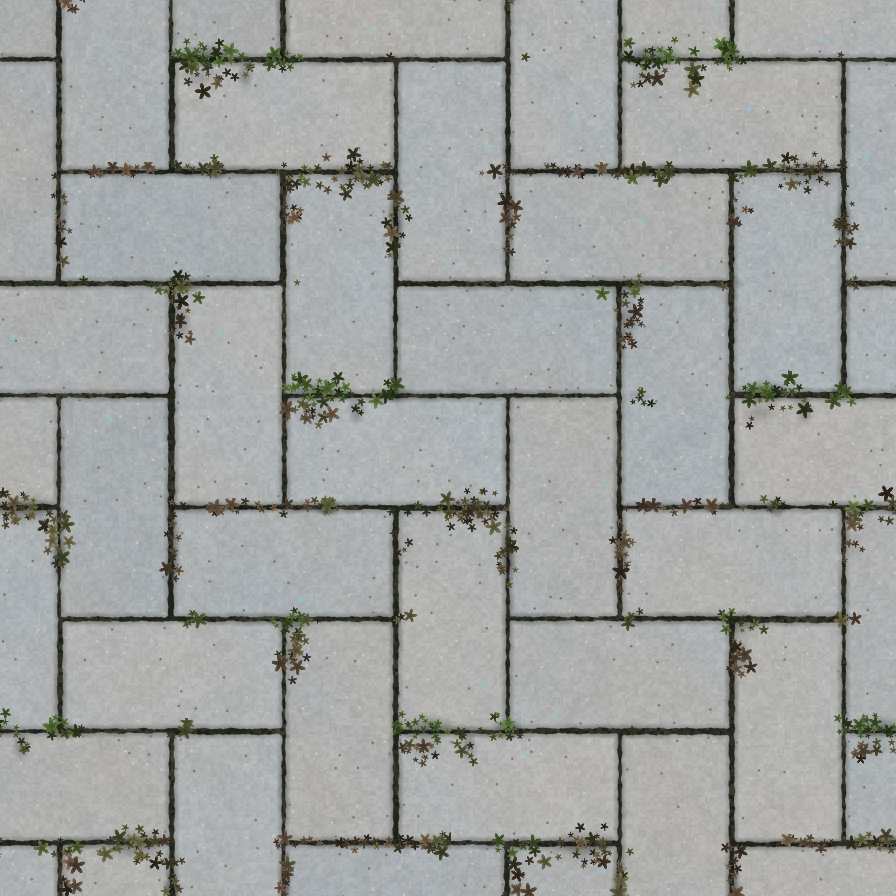
Write a Shadertoy shader that draws this texture.

```glsl
// Grey concrete pavers in a 2:1 herringbone bond, with weeds rooted in the joints.
// The slab is found from the diagonal index of its grid cell and cut by a rounded
// box; leaf rosettes are scattered by cellular noise where a growth field is high.

const float CELLS = 8.0;              // slab widths across the canvas
const vec2  GRID_SHIFT = vec2(0.53);  // first joint, in slab widths
const float HALF_JOINT = 0.021;
const float CORNER = 0.025;
const float BEVEL = 0.055;
const float LEAF_CELL = 0.115;
const float CRUMB_CELL = 0.062;

const vec3 CONCRETE_WARM = vec3(0.695, 0.690, 0.675);
const vec3 CONCRETE_COOL = vec3(0.665, 0.690, 0.705);
const vec3 BEVEL_GREY = vec3(0.50, 0.51, 0.50);
const vec3 JOINT_DARK = vec3(0.11, 0.12, 0.09);
const vec3 JOINT_SOIL = vec3(0.29, 0.28, 0.23);
const vec3 PIT_DARK = vec3(0.42, 0.41, 0.39);
const vec3 CHIP_LIGHT = vec3(0.80, 0.80, 0.79);
const vec3 FLECK_CYAN = vec3(0.57, 0.76, 0.80);
const vec3 LEAF_GREEN = vec3(0.31, 0.42, 0.20);
const vec3 LEAF_BROWN = vec3(0.41, 0.33, 0.26);

vec3 hash3(vec2 p) {
    vec3 q = fract(p.xyx * vec3(0.1031, 0.1030, 0.0973));
    q += dot(q, q.yxz + 33.33);
    return fract((q.xxy + q.yzz) * q.zyx);
}

// Layered sines, about -1 to 1
float waves(vec2 p) {
    float a = sin(p.x * 1.3 + 1.7 * sin(p.y * 0.9));
    float b = sin(p.y * 2.3 - p.x * 1.1 + 1.3 * sin(p.x * 1.9));
    return 0.55 * a + 0.45 * b;
}

// One soft-edged dot in a share of the cells
float speckle(vec2 p, float scale, float share, float radius, float aa) {
    vec2 id = floor(p * scale);
    vec3 r = hash3(id + scale);
    float d = length(p - (id + 0.25 + 0.5 * r.xy) / scale) - radius;
    return step(r.z, share) * (1.0 - smoothstep(-aa, aa, d));
}

float tuft(vec2 p, vec2 centre, vec2 radius) {
    vec2 q = (p - centre) / radius;
    return exp(-dot(q, q));
}

// Plant density around the grid nodes: x = green, y = reddish brown
vec2 growth(vec2 p) {
    vec2 g = vec2(0.0);
    for (int j = -1; j <= 1; j++)
    for (int i = -1; i <= 1; i++) {
        vec2 node = round(p) + vec2(i, j);
        vec2 q = p - node;
        int diagonal = int(node.x + node.y + 400.0) % 4;
        int band = int(node.y + 300.0) % 3;
        if (diagonal == 1 && band == 0) {         // large weed and its side shoot
            g.x += tuft(q, vec2(0.30, -0.04), vec2(0.28, 0.10));
            g.x += 0.9 * tuft(q, vec2(0.99, -0.02), vec2(0.12, 0.10));
            g.y += 0.6 * tuft(q, vec2(0.25, 0.17), vec2(0.22, 0.10));
            g += 0.4 * tuft(q, vec2(0.66, 0.14), vec2(0.08, 0.14));
        } else if (diagonal == 1 && band == 1) {  // crumbs along the joints
            g.y += 0.8 * tuft(q, vec2(0.70, 0.0), vec2(0.72, 0.045));
            g.y += 0.8 * tuft(q, vec2(0.02, 0.38), vec2(0.07, 0.34));
            g += 0.5 * tuft(q, vec2(1.40, 0.0), vec2(0.09));
        } else if (diagonal == 0 && band == 1) {  // brown creeper
            g += vec2(0.25, 0.65) * tuft(q, vec2(-0.32, 0.02), vec2(0.30, 0.14));
            g += vec2(0.3, 0.6) * tuft(q, vec2(0.0, 0.45), vec2(0.09, 0.22));
        } else if (diagonal == 3 && band != 0) {  // hanging sprig
            float size = band == 2 ? 1.0 : 0.6;
            g += size * vec2(0.6, 0.25) * tuft(q, vec2(0.08, 0.03), vec2(0.20, 0.09));
            g.y += size * 0.8 * tuft(q, vec2(0.09, 0.34), vec2(0.10, 0.20));
        } else {                                  // stray seedling
            vec3 r = hash3(node + 71.0);
            g += 0.7 * r.z * vec2(r.x, 1.0 - r.x) * tuft(q, 0.2 * r.xy * vec2(1, 0), vec2(0.12, 0.07));
        }
    }
    return g;
}

// Lays five-lobed rosettes over the base colour
vec3 addLeaves(vec3 base, vec2 p, float cell, float seed, float aa) {
    for (int j = -1; j <= 1; j++)
    for (int i = -1; i <= 1; i++) {
        vec2 id = floor(p / cell) + vec2(i, j);
        vec3 r = hash3(id + seed), tone = hash3(id + seed + 37.0);
        vec2 centre = (id + 0.1 + 0.8 * r.xy) * cell;
        vec2 g = growth(centre);
        float amount = g.x + g.y;
        if (r.z > amount * 0.95 - 0.06) continue;
        vec2 q = p - centre;
        float angle = atan(q.y, q.x) + 6.283 * tone.x;
        float radius = cell * mix(0.40, 0.72, tone.y);
        float d = length(q) - radius * (0.68 + 0.32 * cos(5.0 * angle));
        vec3 leaf = mix(LEAF_GREEN, LEAF_BROWN, clamp(g.y / amount + 0.5 * (tone.x - 0.5), 0.0, 1.0));
        leaf *= mix(0.45, 1.25, tone.z) * (0.7 + 0.4 * length(q) / radius);
        base = mix(base, leaf, 1.0 - smoothstep(-aa, aa, d));
    }
    return base;
}

void mainImage(out vec4 fragColor, in vec2 fragCoord) {
    // Grid position with y running downward
    vec2 uv = fragCoord / iResolution.xy;
    vec2 p = vec2(uv.x, 1.0 - uv.y) * CELLS - GRID_SHIFT;
    float aa = 0.8 * CELLS / iResolution.y;

    // Slab that owns this cell: 1, 2 = left and right half; 3, 0 = top and bottom half
    vec2 cell = floor(p);
    int part = int(cell.x + cell.y + 400.0) % 4;
    vec2 size = (part == 1 || part == 2) ? vec2(2, 1) : vec2(1, 2);
    vec2 origin = cell - (part == 2 ? vec2(1, 0) : part == 0 ? vec2(0, 1) : vec2(0));
    vec3 slab = hash3(origin + 19.0);
    vec2 q = abs(p - origin - 0.5 * size - 0.02 * (slab.xy - 0.5));
    vec2 corner = q - 0.5 * size + HALF_JOINT + CORNER;
    float d = length(max(corner, 0.0)) + min(max(corner.x, corner.y), 0.0) - CORNER;
    d += 0.006 * waves(p * 19.0) + 0.003 * waves(p.yx * 53.0);

    // Concrete: slab tint, stains, grain and flecks
    float stain = waves(p * 1.7 + 9.0 * slab.xy);
    vec3 color = mix(CONCRETE_WARM, CONCRETE_COOL, clamp(slab.z + 0.35 * stain, 0.0, 1.0));
    color *= 1.0 + 0.04 * (slab.x - 0.5) + 0.012 * waves(p * 6.0);
    color += 0.045 * (hash3(floor(p * 42.0)).x - 0.5) + 0.03 * (hash3(floor(p * 17.0)).y - 0.5);
    color = mix(color, PIT_DARK, 0.8 * speckle(p, 7.0, 0.13, 0.011, aa));
    color = mix(color, CHIP_LIGHT, 0.8 * speckle(p, 8.0, 0.12, 0.011, aa));
    color = mix(color, FLECK_CYAN, 0.7 * speckle(p, 3.0, 0.05, 0.024, aa));

    // Worn bevel, then the joint
    float wear = 0.75 + 0.25 * waves(p * 4.0);
    color = mix(color, BEVEL_GREY, wear * smoothstep(-BEVEL, 0.0, d));
    vec3 soil = mix(JOINT_DARK, JOINT_SOIL, hash3(floor(p * 30.0)).z * (0.6 + 0.4 * waves(p * 3.0)));
    color = mix(color, soil, smoothstep(-aa, aa, d));

    // Weeds with a soft shadow below them
    vec2 g = growth(p);
    if (g.x + g.y > 0.02) {
        color *= 1.0 - 0.25 * smoothstep(0.2, 1.0, g.x + g.y);
        color = addLeaves(color, p, CRUMB_CELL, 5.0, aa);
        color = addLeaves(color, p, LEAF_CELL, 83.0, aa);
    }
    fragColor = vec4(clamp(color, 0.0, 1.0), 1.0);
}
```
